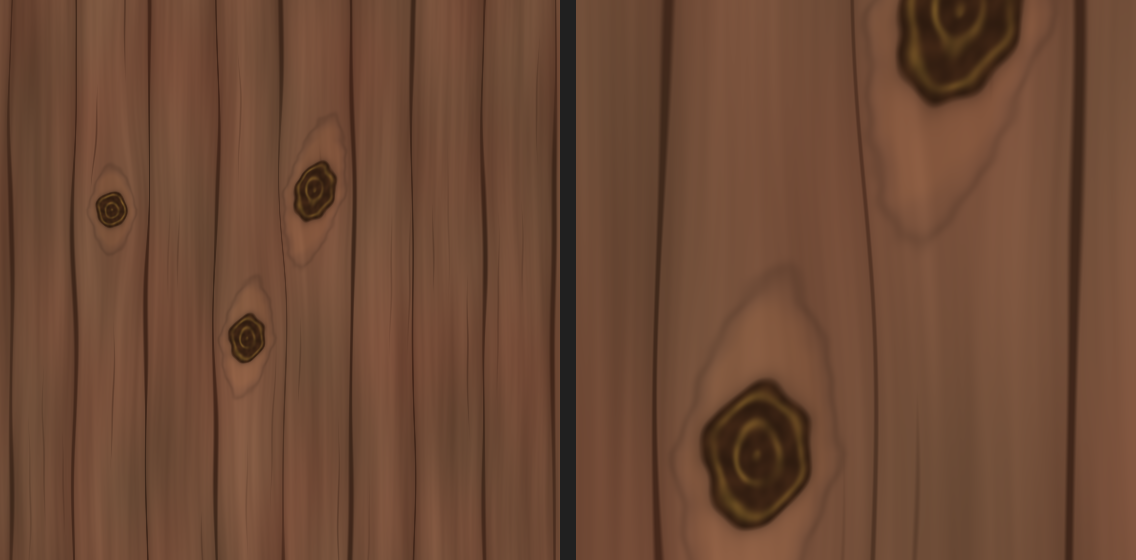
Left: the whole. Right: its middle third, enlarged.
Give the GLSL for this texture, as a WebGL 2 fragment shader.

```glsl
#version 300 es
precision highp float;

uniform vec2 u_resolution;
out vec4 fragColor;

float hash(vec2 p) {
    vec3 q = fract(vec3(p.xyx) * 0.1031);
    q += dot(q, q.yzx + 33.33);
    return fract((q.x + q.y) * q.z);
}

vec2 gradient(vec2 cell) {
    float angle = 6.2832 * hash(cell + 57.0);
    return vec2(cos(angle), sin(angle));
}

// Gradient noise, about -0.7 to 0.7
float noise(vec2 p) {
    vec2 i = floor(p), f = fract(p);
    vec2 u = f * f * f * (f * (f * 6.0 - 15.0) + 10.0);
    vec2 e = vec2(1.0, 0.0);
    float low = mix(dot(gradient(i), f), dot(gradient(i + e), f - e), u.x);
    float high = mix(dot(gradient(i + e.yx), f - e.yx), dot(gradient(i + 1.0), f - 1.0), u.x);
    return mix(low, high, u.y);
}

// Wandering border on the left of a plank
float seamX(float plank, float y) {
    float jitter = 0.014 * (hash(vec2(plank, 4.0)) - 0.5);
    return 0.019 + 0.1207 * plank + jitter + 0.011 * noise(vec2(plank * 7.3, y * 3.2));
}

vec2 knotCentre(int k) {
    float plank = float((3 * k + 3) / 2);
    return vec2(0.019 + 0.1207 * (plank + 0.5), 0.52 + 0.17 * cos(float(k) * 3.0 + 0.9));
}

vec2 knotSize(int k) {
    return vec2(0.028, 0.032) + vec2(0.004, 0.011) * float(k);
}

// Bends the grain around every knot
vec2 flowAroundKnots(vec2 p) {
    vec2 g = p;
    for (int k = 0; k < 3; k++) {
        vec2 d = p - knotCentre(k);
        g.x -= d.x * 0.55 * exp(-d.x * d.x / 0.0022 - d.y * d.y / 0.012);
    }
    return g;
}

float grainTone(vec2 g) {
    g.x += 0.012 * noise(g * vec2(5.0, 2.5));
    float tone = 0.85 + 0.2 * noise(g * vec2(7.0, 3.0) + 3.0);
    tone += 0.27 * noise(g * vec2(24.0, 1.6));
    tone += 0.16 * noise(g * vec2(65.0, 3.0) + 9.0);
    return tone + 0.07 * noise(g * vec2(170.0, 6.0));
}

// Shades the planks, their seams and the fine cracks
float plankTone(vec2 g) {
    float tone = grainTone(g), tint = 0.5, groove = 0.0, gap = 0.0, crack = 0.0;
    for (int n = -1; n < 9; n++) {
        float plank = float(n);
        float x = g.x - seamX(plank, g.y);
        tint = mix(tint, hash(vec2(plank, 8.0)), smoothstep(-0.003, 0.003, x));
        groove = max(groove, exp(-abs(x) / (x < 0.0 ? 0.019 : 0.012)));

        float open = smoothstep(-0.25, 0.3, noise(vec2(plank * 3.7, g.y * 2.6)));
        float width = 0.0014 + 0.0032 * open;
        float depth = mix(0.45, 1.0, max(open, hash(vec2(plank, 15.0))));
        gap = max(gap, depth * (1.0 - smoothstep(width * 0.3, width * 1.5, abs(x))));

        for (int j = 0; j < 3; j++) {
            vec2 seed = vec2(plank * 5.0 + 11.0, float(j) * 3.0 + 2.0);
            float offset = 0.1207 * (0.2 + 0.25 * float(j) + 0.18 * hash(seed));
            float reach = 0.06 + 0.14 * hash(seed + 20.0);
            float along = (g.y - hash(seed + 40.0)) / reach;
            float taper = clamp(1.0 - along * along, 0.0, 1.0);
            float side = abs(x - offset - 0.004 * noise(vec2(seed.x, g.y * 9.0)));
            float line = 1.0 - smoothstep(0.0, 0.0007 + 0.0022 * taper, side);
            crack = max(crack, line * taper * mix(0.2, 0.65, hash(seed + 60.0)));
        }
    }
    tone += 0.12 * (tint - 0.5) - 0.3 * groove;
    tone = mix(tone, 0.12, crack);
    return mix(tone, 0.0, gap);
}

vec3 addKnot(vec3 colour, vec2 p, int k) {
    vec2 d = p - knotCentre(k);
    d.x -= 0.1 * float(k) * d.y;
    vec2 q = d / knotSize(k);
    float r = length(q) + 0.2 * noise(d * 38.0 + float(k) * 5.0);

    // Pale almond of wood with a faint outline
    float almond = length(vec2(q.x, 0.35 * q.y)) + 0.28 * abs(q.y) + 0.15 * noise(d * 50.0);
    colour += vec3(0.045, 0.028, 0.012) * (1.0 - smoothstep(1.15, 1.5, almond));
    colour *= 1.0 - 0.1 * exp(-pow((almond - 1.55) / 0.09, 2.0));
    colour *= 1.0 - 0.25 * exp(-max(r - 1.0, 0.0) * 9.0);

    // Dark heart with ochre rings
    float ring = pow(0.5 + 0.5 * cos(15.5 * r), 3.0);
    ring *= 0.6 + 0.7 * noise(q * 1.7 + float(k) * 3.1);
    vec3 heart = mix(vec3(0.23, 0.135, 0.075), vec3(0.47, 0.34, 0.15), clamp(ring, 0.0, 1.0));
    heart *= 0.93 + 0.3 * noise(q * 4.0);
    return mix(colour, heart, 1.0 - smoothstep(0.93, 1.05, r));
}

void main() {
    vec2 p = gl_FragCoord.xy / u_resolution;
    float tone = clamp(plankTone(flowAroundKnots(p)), -0.1, 1.15);
    vec3 colour = mix(vec3(0.25, 0.15, 0.10), vec3(0.50, 0.34, 0.25), tone);
    colour += vec3(0.025, -0.008, -0.004) * noise(p * vec2(9.0, 4.0) + 21.0);
    for (int k = 0; k < 3; k++) colour = addKnot(colour, p, k);
    fragColor = vec4(colour, 1.0);
}
```
